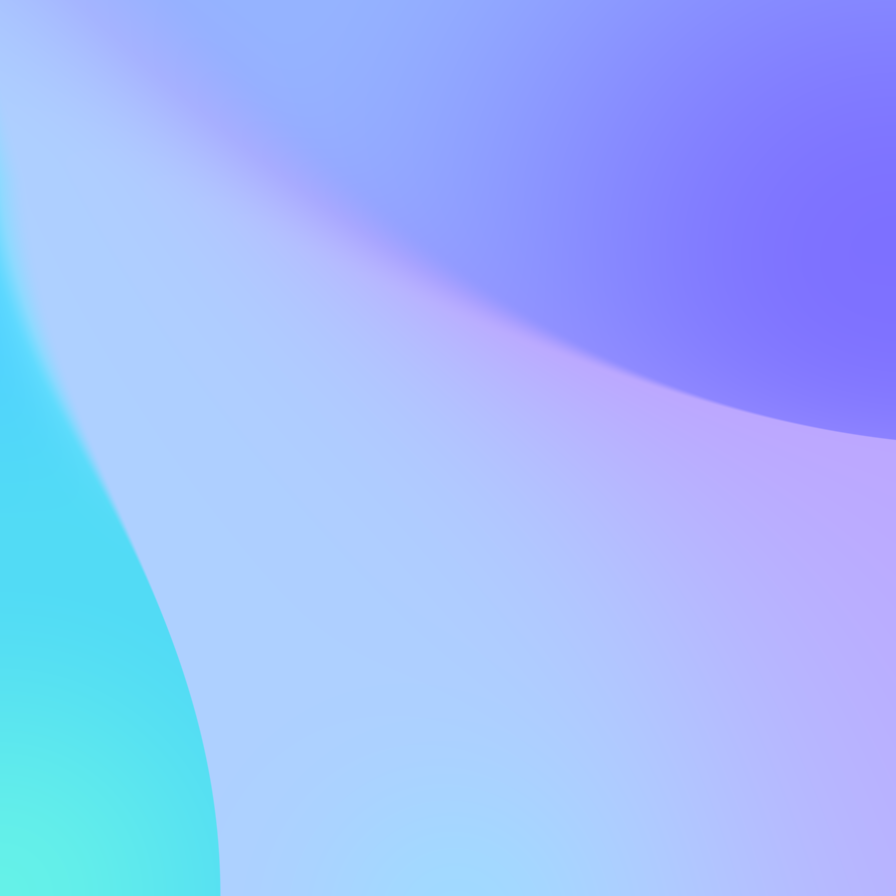
Reproduce this background procedurally as a WebGL 2 fragment shader.

```glsl
#version 300 es
precision highp float;
// Soft pastel backdrop: a violet sweep above and an aqua wave at the left.

uniform vec2 u_resolution;
out vec4 fragColor;

const vec3 PALE_BLUE = vec3(0.682, 0.816, 1.0);
const vec3 LILAC     = vec3(0.738, 0.655, 1.0);
const vec3 SKY_GLOW  = vec3(0.615, 0.865, 1.0);
const vec3 VIOLET    = vec3(0.490, 0.438, 1.0);
const vec3 PERIWINKLE = vec3(0.585, 0.706, 1.0);
const vec3 MAUVE     = vec3(0.610, 0.560, 1.0);
const vec3 MINT      = vec3(0.395, 0.945, 0.910);
const vec3 AQUA      = vec3(0.320, 0.858, 0.962);
const vec3 AZURE     = vec3(0.305, 0.815, 1.0);
const vec3 RIM_CYAN  = vec3(0.440, 0.890, 1.0);

// Height of the violet sweep's lower edge at x
float sweepEdge(float x) {
    float d = 1.0 - x;
    return 0.509 + d * (0.1125 + 0.464 * d);
}

// Right edge of the aqua wave at y, leaving the canvas near the top
float waveEdge(float y) {
    float h = min(y, 0.8);
    float bend = 0.67 * h * h / (1.0 + pow(h / 0.861, 4.0));
    return 0.246 - bend - 0.25 * max(y - 0.8, 0.0);
}

// Coverage of a shape whose inside has a positive distance
float cover(float dist, float softness) {
    return smoothstep(-softness, softness, dist);
}

// Round glow, 1 at its centre
float glow(vec2 p, vec2 centre, float radius) {
    vec2 q = (p - centre) / radius;
    return exp(-dot(q, q));
}

// Pale ground with a lilac haze hanging below the sweep
vec3 groundColor(vec2 p, float sweepDist) {
    float reach = 0.12 + 1.2 * pow(p.x, 6.0);
    float haze = exp(-max(-sweepDist, 0.0) / reach);
    haze *= smoothstep(-0.15, 0.6, p.x);
    vec3 color = mix(PALE_BLUE, LILAC, haze);
    return mix(color, SKY_GLOW, 0.8 * glow(p, vec2(0.51, -0.03), 0.16));
}

// Violet core at the right, fading to periwinkle, mauve along the edge
vec3 sweepColor(vec2 p, float sweepDist) {
    float away = smoothstep(0.03, 0.75, distance(p, vec2(1.0, 0.69)));
    vec3 color = mix(VIOLET, PERIWINKLE, away);
    return mix(color, MAUVE, 0.45 * exp(-max(sweepDist, 0.0) / 0.06));
}

// Mint corner rising into azure, with a bright upper rim
vec3 waveColor(vec2 p, float waveDist) {
    vec3 color = mix(MINT, AQUA, smoothstep(0.0, 0.38, length(p)));
    color = mix(color, AZURE, smoothstep(0.4, 0.68, p.y));
    float rim = exp(-max(waveDist, 0.0) / 0.025) * smoothstep(0.35, 0.65, p.y);
    return mix(color, RIM_CYAN, rim);
}

void main() {
    vec2 p = gl_FragCoord.xy / u_resolution;
    float pixel = 1.0 / min(u_resolution.x, u_resolution.y);

    float sweepDist = p.y - sweepEdge(p.x);
    float waveDist = waveEdge(p.y) - p.x;

    // Both edges are crisp at one end and melt away at the other
    float sweepSoft = pixel + 0.25 * pow(1.0 - p.x, 3.0);
    float waveSoft = pixel + 0.028 * smoothstep(0.3, 0.8, p.y);

    vec3 color = groundColor(p, sweepDist);
    color = mix(color, sweepColor(p, sweepDist), cover(sweepDist, sweepSoft));
    color = mix(color, waveColor(p, waveDist), cover(waveDist, waveSoft));
    fragColor = vec4(color, 1.0);
}
```
